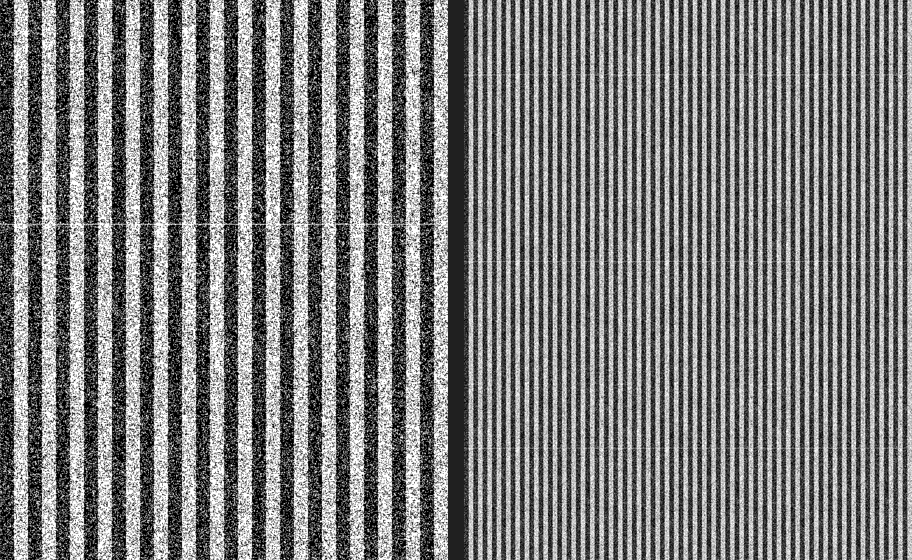
Left, the tile; right, the same tile 3 across and 3 down.
Reproduce this pattern procedurally as a WebGL 1 fragment shader.

```glsl
precision highp float;

uniform vec2 u_resolution;

const vec2 GRID = vec2(608.0, 768.0); // grains across and down the canvas

float hash(vec2 p) {
  vec3 q = fract(p.xyx * 0.1031);
  q += dot(q, q.yzx + 33.33);
  return fract((q.x + q.y) * q.z);
}

// Chance that a grain is white: 16 dark and light stripe pairs, unevenly worn
float whiteChance(vec2 cell) {
  float light = step(19.0, mod(cell.x, 38.0));
  vec2 turn = 6.28318 * cell / GRID;
  float drift = 0.012 * sin(3.0 * turn.y + 2.0 * sin(2.0 * turn.x))
              + 0.010 * sin(7.0 * turn.y + 5.0 * turn.x);
  float columnWear = 0.07 * (hash(vec2(cell.x, 811.0)) - 0.5);
  float rowWear = 0.06 * (hash(vec2(907.0, cell.y)) - 0.5);
  return mix(0.205, 0.775, light) + drift + columnWear + rowWear;
}

// Each grain is wholly black or white
float grain(vec2 cell) {
  cell = mod(cell, GRID);
  float chance = whiteChance(cell);
  // One solid white scan line and a fainter one below it
  float solidLine = 1.0 - step(0.5, abs(cell.y - 460.0));
  float faintLine = 1.0 - step(0.5, abs(cell.y - 153.0));
  chance += solidLine + 0.12 * faintLine;
  return step(hash(cell + 17.0), chance);
}

void main() {
  vec2 p = gl_FragCoord.xy / u_resolution * GRID;
  vec2 halfSize = 0.6 * GRID / u_resolution;
  vec2 base = floor(p);

  // Smooth edges by weighing every grain by its overlap with the pixel
  float sum = 0.0;
  float area = 0.0;
  for (int j = -2; j <= 2; j++) {
    for (int i = -2; i <= 2; i++) {
      vec2 cell = base + vec2(float(i), float(j));
      vec2 overlap = max(min(cell + 1.0, p + halfSize) - max(cell, p - halfSize), 0.0);
      float weight = overlap.x * overlap.y;
      sum += weight * grain(cell);
      area += weight;
    }
  }
  gl_FragColor = vec4(vec3(sum / area), 1.0);
}
```
